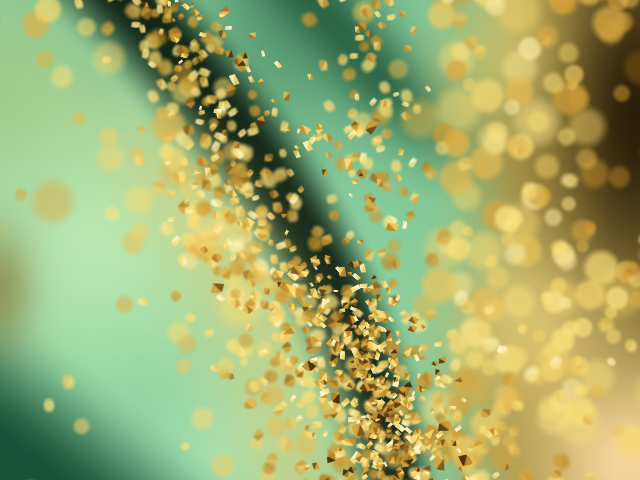
A WebGL 1 fragment shader for this background:

```glsl
precision highp float;
// Gold glitter pouring down a dark fold in mint satin, with blurred lights at both sides.
// The satin is a sum of soft bands and glows; the glitter is drawn as jittered grids
// of discs and shards, from far and blurred to near and sharp, thinned by zone masks.
uniform vec2 u_resolution;

vec3 hash3(vec2 cell, float seed) {
  vec3 h = fract(vec3(cell.xyx + seed * 17.3) * vec3(0.1031, 0.1030, 0.0973));
  h += dot(h, h.yxz + 33.33);
  return fract((h.xxy + h.yxx) * h.zyx);
}

float gradientNoise(vec2 p) {
  vec2 i = floor(p), f = fract(p);
  vec2 u = f * f * (3.0 - 2.0 * f);
  vec4 n;
  n.x = dot(hash3(i, 1.0).xy * 2.0 - 1.0, f);
  n.y = dot(hash3(i + vec2(1, 0), 1.0).xy * 2.0 - 1.0, f - vec2(1, 0));
  n.z = dot(hash3(i + vec2(0, 1), 1.0).xy * 2.0 - 1.0, f - vec2(0, 1));
  n.w = dot(hash3(i + 1.0, 1.0).xy * 2.0 - 1.0, f - 1.0);
  return mix(mix(n.x, n.y, u.x), mix(n.z, n.w, u.x), u.y);
}

float bell(float x, float width) { return exp(-x * x / (width * width)); }

float glow(vec2 p, vec2 center, vec2 size) {
  vec2 q = (p - center) / size;
  return exp(-dot(q, q));
}

// Signed horizontal distance from the curved fold
float foldOffset(vec2 p) { return p.x - (0.84 - 0.17 * p.y - 0.38 * p.y * p.y); }

vec3 satin(vec2 p) {
  float s = foldOffset(p);
  float sheen = gradientNoise(vec2(s * 5.0, p.y * 1.5));
  vec3 col = vec3(0.52, 0.80, 0.61) + 0.06 * sheen;
  col = mix(col, vec3(0.72, 0.91, 0.70), glow(p, vec2(0.20, 0.50), vec2(0.34, 0.30)));
  col = mix(col, vec3(0.70, 0.78, 0.48), 0.5 * glow(p, vec2(0.02, 0.82), vec2(0.2, 0.22)));
  col = mix(col, vec3(0.66, 0.89, 0.71), 0.8 * glow(p, vec2(0.47, 0.06), vec2(0.16, 0.16)));
  col = mix(col, vec3(0.35, 0.61, 0.45), 0.9 * glow(p, vec2(0.58, 0.95), vec2(0.2, 0.3)));

  // Shaded folds
  col = mix(col, vec3(0.13, 0.35, 0.24), 0.85 * bell(s - 0.36, 0.11) * smoothstep(0.55, 0.85, p.y));
  col = mix(col, vec3(0.07, 0.29, 0.20), 0.95 * (1.0 - smoothstep(0.08, 0.40, p.y + 0.8 * p.x)));
  col = mix(col, vec3(0.52, 0.43, 0.16), 0.6 * glow(p, vec2(0.0, 0.40), vec2(0.07, 0.12)));
  float t = s / mix(0.6, 1.05, p.y);
  float shade = smoothstep(-0.22, -0.04, t) * (1.0 - smoothstep(0.0, 0.14, t));
  col = mix(col, vec3(0.05, 0.12, 0.07), 0.95 * shade);

  // Warm haze beside the stream and at the right
  col = mix(col, vec3(0.85, 0.82, 0.50), 0.6 * bell(s + 0.22, 0.13) * (1.0 - smoothstep(0.55, 0.9, p.y)));
  col = mix(col, vec3(0.70, 0.55, 0.22), 0.85 * smoothstep(0.84, 1.14, p.x + 0.15 * sheen));
  col = mix(col, vec3(0.95, 0.85, 0.45), 0.6 * glow(p, vec2(1.09, 0.90), vec2(0.13, 0.15)));
  col = mix(col, vec3(0.98, 0.88, 0.53), 0.7 * glow(p, vec2(1.14, 0.34), vec2(0.17, 0.17)));
  col = mix(col, vec3(0.14, 0.09, 0.02), 0.95 * glow(p, vec2(1.33, 0.76), vec2(0.17, 0.38)));
  col = mix(col, vec3(0.98, 0.85, 0.63), 0.95 * glow(p, vec2(1.31, 0.04), vec2(0.17, 0.17)));
  return col;
}

// Particle densities: sharp core, blurred stream, right lights, left lights
vec4 zoneMasks(vec2 p) {
  float s = foldOffset(p);
  float core = bell(s, 0.09) * (1.0 - smoothstep(0.38, 0.52, p.y));
  core += 0.2 * bell(s - 0.13, 0.07) * smoothstep(0.42, 0.7, p.y);
  float shift = 0.13 * bell(p.y - 0.48, 0.25);
  float stream = bell(s + shift, mix(0.19, 0.08, smoothstep(0.1, 0.8, p.y)));
  float strand = 0.6 * bell(p.x - 0.78, 0.08) * smoothstep(0.35, 0.6, p.y);
  float right = smoothstep(0.80, 1.02, p.x);
  right *= 1.0 - 0.6 * glow(p, vec2(1.34, 0.72), vec2(0.15, 0.32));
  right *= 1.0 - 0.95 * glow(p, vec2(1.33, 0.02), vec2(0.16, 0.17));
  float left = (0.15 + 0.85 * smoothstep(-0.5, -0.2, s)) * (1.0 - smoothstep(-0.2, -0.08, s));
  return vec4(core, max(stream, strand), right, left);
}

// Brightness added to the particles by the lit and shaded regions
float lightLift(vec2 p) {
  float lift = 0.28 * glow(p, vec2(1.14, 0.38), vec2(0.22, 0.25));
  lift += 0.25 * glow(p, vec2(1.08, 0.88), vec2(0.16, 0.2));
  lift += 0.15 * glow(p, vec2(0.40, 0.42), vec2(0.3, 0.25));
  return lift - 0.32 * glow(p, vec2(1.34, 0.78), vec2(0.17, 0.35));
}

vec3 goldTone(float t) {
  vec3 col = mix(vec3(0.27, 0.16, 0.03), vec3(0.80, 0.59, 0.18), smoothstep(0.0, 0.45, t));
  col = mix(col, vec3(0.98, 0.87, 0.46), smoothstep(0.4, 0.8, t));
  return mix(col, vec3(1.0, 0.98, 0.82), smoothstep(0.8, 1.15, t));
}

// One grid of particles; facet turns discs (0) into two-sided shards (1)
vec3 scatter(vec3 col, vec2 p, float cell, float radius, float blur, float facet,
             float opacity, vec4 zones, float seed) {
  vec2 home = floor(p / cell);
  for (int j = -1; j <= 1; j++) {
    for (int i = -1; i <= 1; i++) {
      vec2 id = home + vec2(float(i), float(j));
      vec3 place = hash3(id, seed), look = hash3(id, seed + 5.0);
      vec2 center = (id + place.xy) * cell;
      float present = step(place.z, dot(zoneMasks(center), zones) - 0.01);
      float r = radius * mix(0.5, 1.0, look.x);
      float angle = 6.2832 * look.y, c = cos(angle), s = sin(angle);
      vec2 q = mat2(c, -s, s, c) * (p - center) / r;
      float shard = max(abs(q.x * (1.0 + look.z) + 0.3 * q.y), abs(q.y));
      shard = max(shard, dot(q, vec2(0.85, 0.75)));
      float d = mix(length(q), shard, facet);
      float edge = max(blur, 0.8 / (u_resolution.y * r));
      float cover = 1.0 - smoothstep(1.0 - edge, 1.0 + edge, d);
      float side = smoothstep(-0.3, 0.3, q.x - 0.5 * q.y) - 0.5;
      float tone = mix(0.38 + 0.45 * look.z, 0.1 + look.z, facet) + 0.35 * facet * side;
      col = mix(col, goldTone(tone + lightLift(center)), cover * present * opacity);
    }
  }
  return col;
}

void main() {
  vec2 p = gl_FragCoord.xy / u_resolution.y;
  p.x += 0.5 * (4.0 / 3.0 - u_resolution.x / u_resolution.y);
  vec3 col = satin(p);
  // Far lights
  col = scatter(col, p, 0.105, 0.050, 0.4, 0.0, 0.5, vec4(0.0, 0.0, 0.9, 0.3), 2.0);
  col = scatter(col, p, 0.080, 0.037, 0.3, 0.0, 0.7, vec4(0.0, 0.0, 0.7, 0.16), 3.0);
  col = scatter(col, p, 0.055, 0.024, 0.4, 0.0, 0.55, vec4(0.0, 0.35, 0.6, 0.5), 4.0);
  // Blurred glitter
  col = scatter(col, p, 0.034, 0.017, 0.5, 0.2, 0.75, vec4(0.0, 0.85, 0.2, 0.15), 6.0);
  col = scatter(col, p, 0.026, 0.012, 0.4, 0.5, 0.85, vec4(0.1, 0.8, 0.0, 0.0), 7.0);
  // Sharp flakes and specks
  col = scatter(col, p, 0.024, 0.012, 0.15, 0.9, 0.95, vec4(0.7, 0.08, 0.0, 0.0), 8.0);
  col = scatter(col, p, 0.016, 0.008, 0.15, 0.9, 0.95, vec4(0.6, 0.04, 0.0, 0.0), 9.0);
  gl_FragColor = vec4(col, 1.0);
}
```
